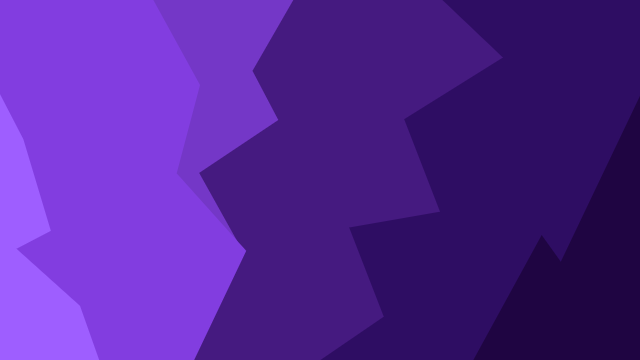
This background is drawn by a WebGL 1 fragment shader. Its source:

```glsl
precision highp float;

uniform vec2 u_resolution;

#define LILAC   vec3(0.62, 0.37, 1.00)
#define VIOLET  vec3(0.51, 0.24, 0.88)
#define ORCHID  vec3(0.455, 0.215, 0.78)
#define PURPLE  vec3(0.27, 0.10, 0.50)
#define INDIGO  vec3(0.18, 0.05, 0.39)
#define INK     vec3(0.12, 0.02, 0.26)
#define GRID    vec2(16.0, 9.0)
#define CORNERS 7

// Distance from p to the segment a-b
float segmentDistance(vec2 p, vec2 a, vec2 b) {
  vec2 ab = b - a;
  float t = clamp(dot(p - a, ab) / max(dot(ab, ab), 1e-5), 0.0, 1.0);
  return length(p - a - ab * t);
}

// Signed distance to a descending jagged line, negative on its left.
// Shorter lines repeat their last corner.
float jaggedLine(vec2 p, vec2 a, vec2 b, vec2 c, vec2 d, vec2 e, vec2 f, vec2 g) {
  vec2 corner[CORNERS];
  corner[0] = a; corner[1] = b; corner[2] = c; corner[3] = d;
  corner[4] = e; corner[5] = f; corner[6] = g;

  float nearest = 100.0;
  float side = 1.0;
  for (int i = 0; i < CORNERS - 1; i++) {
    vec2 top = corner[i];
    vec2 bottom = corner[i + 1];
    nearest = min(nearest, segmentDistance(p, top, bottom));
    if (p.y <= top.y && p.y > bottom.y) {
      float lineX = mix(bottom.x, top.x, (p.y - bottom.y) / (top.y - bottom.y));
      side = p.x < lineX ? -1.0 : 1.0;
    }
  }
  return side * nearest;
}

// Paints the negative side of an edge with a one pixel soft border
vec3 paint(vec3 under, vec3 over, float dist) {
  float pixel = GRID.y / u_resolution.y;
  return mix(under, over, clamp(0.5 - dist / pixel, 0.0, 1.0));
}

void main() {
  vec2 p = gl_FragCoord.xy / u_resolution * GRID;

  // Dark peaks at the lower right, a line running along x
  vec2 peakEnd = vec2(-21.64, 0.0);
  float peaks = jaggedLine(p.yx, vec2(8.698, 17.0), vec2(2.458, 14.02),
    vec2(3.125, 13.542), vec2(0.0, 11.833), peakEnd, peakEnd, peakEnd);

  // Torn sheets, from the lowest to the topmost
  float purpleEdge = jaggedLine(p, vec2(11.06, 9.0), vec2(12.573, 7.562),
    vec2(10.104, 6.02), vec2(11.0, 3.708), vec2(8.729, 3.312),
    vec2(9.594, 1.083), vec2(8.01, 0.0));

  vec2 orchidEnd = vec2(4.167, 0.0);
  float orchidEdge = jaggedLine(p, vec2(7.333, 9.0), vec2(6.312, 7.229),
    vec2(6.958, 6.0), vec2(4.979, 4.677), vec2(6.02, 2.81),
    orchidEnd, orchidEnd);

  vec2 violetEnd = vec2(4.854, 0.0);
  float violetEdge = jaggedLine(p, vec2(3.833, 9.0), vec2(5.0, 6.875),
    vec2(4.417, 4.667), vec2(6.156, 2.729), violetEnd, violetEnd, violetEnd);

  vec2 lilacEnd = vec2(2.479, 0.0);
  float lilacEdge = jaggedLine(p, vec2(-1.22, 9.0), vec2(0.583, 5.521),
    vec2(1.271, 3.229), vec2(0.412, 2.781), vec2(2.0, 1.354),
    lilacEnd, lilacEnd);

  vec3 color = paint(INDIGO, INK, peaks);
  color = paint(color, PURPLE, purpleEdge);
  color = paint(color, ORCHID, orchidEdge);
  color = paint(color, VIOLET, violetEdge);
  color = paint(color, LILAC, lilacEdge);
  gl_FragColor = vec4(color, 1.0);
}
```
